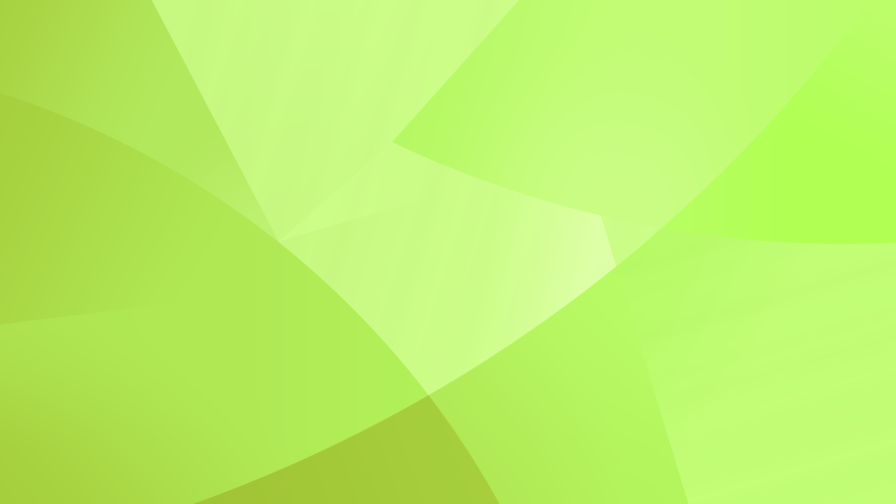
A Shadertoy shader for this background:

```glsl
// Overlapping translucent lime facets, bounded by three large arcs and a fan of lines.
// Each facet is a two-colour gradient, laid over the last with a smooth mask;
// layered sines add very faint light streaks.

// Palette
const vec3 OLIVE   = vec3(0.63, 0.77, 0.21);
const vec3 MOSS    = vec3(0.65, 0.81, 0.24);
const vec3 LEAF    = vec3(0.69, 0.91, 0.33);
const vec3 GREEN   = vec3(0.70, 0.96, 0.36);
const vec3 VIVID   = vec3(0.69, 1.00, 0.32);
const vec3 LIME    = vec3(0.74, 0.99, 0.42);
const vec3 SOFT    = vec3(0.76, 0.99, 0.46);
const vec3 PALE    = vec3(0.78, 0.97, 0.50);
const vec3 BRIGHT  = vec3(0.80, 0.99, 0.53);
const vec3 GLOW    = vec3(0.87, 1.00, 0.66);

// Arcs as (centre, radius), in units of canvas height
const vec3 LEFT_ARC  = vec3(-0.532, -0.841, 1.740);
const vec3 SWEEP_ARC = vec3(-0.582, 2.703, 2.870);
const vec3 TOP_ARC   = vec3(1.672, 2.593, 2.077);

// Corners where the straight edges meet
const vec2 FAN_TIP  = vec2(0.553, 0.521);
const vec2 FAN_BEND = vec2(0.778, 0.718);
const vec2 FAN_LEFT = vec2(0.301, 1.0);
const vec2 FAN_RIGHT = vec2(1.030, 1.0);
const vec2 SPLIT_TOP = vec2(1.192, 0.572);
const vec2 SPLIT_END = vec2(1.366, 0.0);

const float STREAK_STRENGTH = 0.0025;

// Antialiased mask, 1 where the distance is positive
float mask(float d) {
    float w = 0.8 / iResolution.y;
    return smoothstep(-w, w, d);
}

// Mask of the side to the left of the line a -> b
float leftOf(vec2 p, vec2 a, vec2 b) {
    vec2 t = normalize(b - a);
    return mask(dot(p - a, vec2(-t.y, t.x)));
}

float inside(vec2 p, vec3 arc) {
    return mask(arc.z - length(p - arc.xy));
}

// Linear gradient from point a to point b
vec3 ramp(vec2 p, vec2 a, vec2 b, vec3 from, vec3 to) {
    vec2 ab = b - a;
    return mix(from, to, smoothstep(0.0, 1.0, dot(p - a, ab) / dot(ab, ab)));
}

float streaks(float x) {
    return STREAK_STRENGTH * (sin(x * 47.0) + 0.6 * sin(x * 83.0 + 1.7) + 0.4 * sin(x * 139.0 + 4.0));
}

void mainImage(out vec4 fragColor, in vec2 fragCoord) {
    vec2 p = fragCoord / iResolution.y;
    float fanStreaks = streaks(dot(p, vec2(0.956, -0.292)));
    float sideStreaks = streaks(dot(p, vec2(-0.28, 0.96)));

    // Central facet, glowing only near its right end
    vec3 color = ramp(p, vec2(0.55, 0.50), vec2(0.95, 0.40), PALE, BRIGHT);
    color = mix(color, GLOW, smoothstep(0.92, 1.24, p.x - 0.15 * (p.y - 0.45)));

    // Soft slivers above and to the right of it
    float sliver = leftOf(p, FAN_TIP, vec2(0.926, 0.630));
    color = mix(color, BRIGHT, sliver * (1.0 - smoothstep(0.70, 0.95, p.x)));
    color = mix(color, BRIGHT, leftOf(p, SPLIT_TOP, SPLIT_END));

    // Upper fan and the corner to its left
    float fan = leftOf(p, FAN_TIP, FAN_BEND) * leftOf(p, FAN_BEND, FAN_RIGHT);
    color = mix(color, ramp(p, vec2(0.40, 0.7), vec2(0.90, 0.9), PALE, BRIGHT), fan);
    color += fanStreaks;
    vec3 corner = ramp(p, vec2(-0.1, 1.0), vec2(0.36, 0.80), MOSS, vec3(0.70, 0.91, 0.36));
    corner = mix(corner, PALE, 0.6 * (1.0 - smoothstep(0.0, 0.28, length(p - FAN_TIP))));
    color = mix(color, corner, leftOf(p, FAN_TIP, FAN_LEFT));

    // Upper right cap, lit from its lower middle
    float underTopArc = inside(p, TOP_ARC);
    vec3 cap = ramp(p, vec2(0.74, 0.84), vec2(1.20, 0.72), vec3(0.71, 0.97, 0.38), SOFT);
    cap = mix(cap, BRIGHT, 0.85 * (1.0 - smoothstep(0.0, 0.38, length(p - vec2(1.22, 0.58)))));
    cap = mix(cap, LIME, smoothstep(1.35, 1.7, p.x));
    color = mix(color, cap, underTopArc * leftOf(p, FAN_RIGHT, FAN_BEND));

    // Left disc, split by an edge that fades out
    float leftDisc = inside(p, LEFT_ARC);
    vec3 upperLeft = ramp(p, vec2(-0.12, 0.72), vec2(0.48, 0.45), MOSS, LEAF);
    vec3 lowerLeft = ramp(p, vec2(0.0, -0.05), vec2(0.42, 0.32), MOSS, LEAF);
    lowerLeft = mix(lowerLeft, LEAF, 0.5 * smoothstep(0.1, 0.36, p.y));
    float aboveSplit = leftOf(p, vec2(0.0, 0.356), vec2(0.44, 0.410));
    float splitFade = smoothstep(0.15, 0.45, p.x);
    float softSplit = smoothstep(0.25, 0.55, p.y);
    vec3 disc = mix(lowerLeft, upperLeft, mix(aboveSplit, softSplit, splitFade));
    disc = mix(disc, GREEN, 0.6 * smoothstep(0.45, 0.85, p.x));
    color = mix(color, disc, leftDisc);

    // Everything below the long sweep; the split sharpens towards the bottom
    vec3 below = ramp(p, vec2(0.85, 0.08), vec2(1.22, 0.42), LEAF, vec3(0.72, 0.98, 0.39));
    below = mix(below, GREEN, 0.6 * smoothstep(1.0, 1.3, p.x) * (1.0 - smoothstep(0.0, 0.3, p.y)));
    vec3 side = ramp(p, vec2(1.22, 0.46), vec2(1.55, 0.28), vec3(0.72, 0.98, 0.40), SOFT);
    side = mix(side, SOFT, 0.6 * (1.0 - smoothstep(0.0, 0.3, p.y))) + sideStreaks;
    below = mix(below, side, leftOf(p, SPLIT_TOP, SPLIT_END));
    vec3 vivid = ramp(p, vec2(1.60, 0.66), vec2(1.80, 1.02), VIVID, LIME);
    vivid = mix(vivid, LIME, 0.6 * (1.0 - smoothstep(1.30, 1.62, p.x)));
    below = mix(below, vivid, underTopArc);
    below = mix(below, ramp(p, vec2(0.4, 0.0), vec2(0.95, 0.2), OLIVE, MOSS), leftDisc);
    color = mix(below, color, inside(p, SWEEP_ARC));

    fragColor = vec4(clamp(color, 0.0, 1.0), 1.0);
}
```
